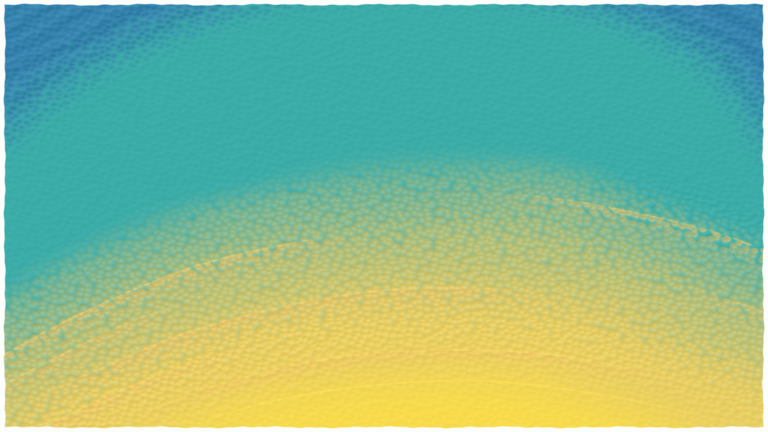
A WebGL 1 fragment shader for this background:

```glsl
precision highp float;
// Painted paper: a teal dome between blue corners and sunny dry-brush arcs.

uniform vec2 u_resolution;

const float ASPECT = 16.0 / 9.0;      // layout width, with height = 1
const vec3 PAPER = vec3(0.99, 0.995, 0.99);
const vec3 TEAL = vec3(0.235, 0.675, 0.66);
const vec3 BLUE = vec3(0.21, 0.51, 0.68);
const vec3 GREEN = vec3(0.50, 0.715, 0.57);
const vec3 OLIVE = vec3(0.73, 0.76, 0.47);
const vec3 YELLOW = vec3(0.91, 0.81, 0.39);
const vec3 SUN = vec3(0.97, 0.86, 0.30);
const vec3 APRICOT = vec3(0.93, 0.76, 0.43);

const vec2 DOME_CENTER = vec2(0.926, 0.368);
const float DOME_HEIGHT = 0.613;
const vec2 DOME_REACH = vec2(0.972, 0.845);   // left, right
const vec2 DOME_POWER = vec2(2.0, 2.6);       // left, right
const float ARC_APEX_X = 1.065;
const float ARC_BEND = 0.267;
const float STROKE_GAP = 0.072;
const vec2 GRAIN_SCALE = vec2(54.0, 76.0);
const vec2 LIGHT_STEP = vec2(-0.0025, 0.004);
const float MARGIN = 0.011;

float hash(vec2 p) {
  return fract(sin(dot(p, vec2(127.1, 311.7))) * 43758.5);
}

// Cellular paper tooth: high on each bump, low between bumps.
float grain(vec2 p) {
  p = mat2(1.0, 0.22, -0.3, 1.0) * p * GRAIN_SCALE;
  vec2 cell = floor(p);
  float nearest = 2.0;
  for (int j = -1; j <= 1; j++) {
    for (int i = -1; i <= 1; i++) {
      vec2 c = cell + vec2(float(i), float(j));
      vec2 site = c + 0.1 + 0.8 * vec2(hash(c), hash(c + 37.3));
      nearest = min(nearest, length(p - site));
    }
  }
  return 1.0 - nearest;
}

// Slow layered waves that bend the brush marks.
float waves(vec2 p) {
  return sin(p.x * 5.1 + p.y * 7.0) * 0.5 + sin(p.x * 11.3 - p.y * 17.0) * 0.3
       + sin(p.x * 3.0 + p.y * 43.0) * 0.2;
}

// Distance from the dome centre, equal to 1 on its outline.
float domeRadius(vec2 p) {
  vec2 d = p - DOME_CENTER;
  float right = step(0.0, d.x);
  float n = mix(DOME_POWER.x, DOME_POWER.y, right);
  vec2 q = vec2(abs(d.x) / mix(DOME_REACH.x, DOME_REACH.y, right),
                max(d.y, 0.0) / DOME_HEIGHT);
  q = pow(q + 0.0001, vec2(n));
  return pow(q.x + q.y, 1.0 / n);
}

vec3 arcColor(float h) {
  vec3 c = mix(SUN, YELLOW, smoothstep(0.03, 0.23, h));
  c = mix(c, OLIVE, smoothstep(0.23, 0.42, h));
  c = mix(c, GREEN, smoothstep(0.40, 0.55, h));
  return mix(c, TEAL, smoothstep(0.54, 0.67, h));
}

// Ragged paper edge, positive inside.
float sheet(vec2 p) {
  vec2 edge = min(p, vec2(ASPECT, 1.0) - p);
  vec2 t = p.yx;
  vec2 ragged = sin(t * 23.0 + p * 3.0) * 0.0012 + sin(t * 71.0) * 0.0008
              + sin(t * 167.0 + 2.0) * 0.0006;
  edge -= MARGIN + ragged;
  return min(edge.x, edge.y);
}

void main() {
  vec2 p = gl_FragCoord.xy / u_resolution * vec2(ASPECT, 1.0);
  float pixel = 1.0 / u_resolution.y;
  float tooth = grain(p);
  float relief = tooth - grain(p + LIGHT_STEP);
  float wave = waves(p);

  // Warm arcs, with the paper tooth breaking up the paint.
  float dx = p.x - ARC_APEX_X;
  float h = p.y + ARC_BEND * dx * dx;
  float dry = smoothstep(0.06, 0.3, h) * (1.0 - smoothstep(0.53, 0.68, h));
  float greenRight = smoothstep(1.2, 1.75, p.x) * 0.07;
  float tone = h + greenRight + wave * 0.012 - (tooth - 0.55) * 0.17 * dry;
  vec3 color = arcColor(tone);

  // Each stroke has a crisp top, a fading body and its own reach.
  float lane = (h + wave * 0.005) / STROKE_GAP + 0.28;
  float along = fract(lane);
  float id = floor(lane);
  float reach = smoothstep(-0.3, 0.7, sin(p.x * 2.6 + hash(vec2(id, 4.0)) * 6.3));
  float body = along * along * (1.0 - smoothstep(0.93, 1.0, along));
  float zone = 1.0 - smoothstep(0.54, 0.6, h);
  float crest = smoothstep(0.3, 0.65, tooth);
  color = mix(color, APRICOT, body * reach * zone * crest * 0.65 * smoothstep(0.1, 0.2, h));
  float ridge = smoothstep(0.88, 0.93, along) * (1.0 - smoothstep(0.93, 0.99, along));
  color += ridge * reach * zone * vec3(0.035, 0.03, -0.01);

  // Blue corners: speckled at the dome outline, solid further out.
  float r = domeRadius(p) + wave * 0.008;
  float thickness = smoothstep(0.99, 1.2, r + (tooth - 0.55) * 0.10);
  float upper = smoothstep(0.55, 0.7, p.y);
  float blue = thickness * upper;
  color = mix(color, BLUE + 0.018 * sin(r * 95.0 + wave * 3.0), blue);

  // Raised paint catches light from the upper left.
  color -= relief * (0.035 + 0.11 * dry + 0.06 * blue) * vec3(0.9, 0.8, 0.9);

  float inside = smoothstep(-pixel, pixel, sheet(p));
  gl_FragColor = vec4(mix(PAPER, clamp(color, 0.0, 1.0), inside), 1.0);
}
```
